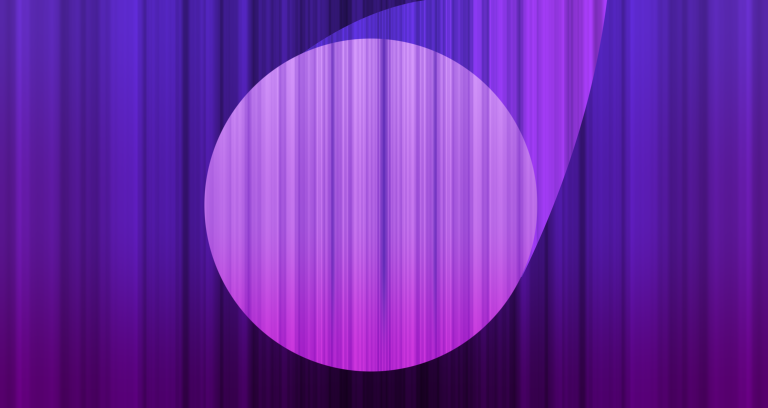
Give the GLSL for this background, as a Shadertoy shader.

```glsl
float hash(float n) {
    return fract(sin(n * 127.1) * 43758.5453);
}

// One-dimensional bands with softened borders
float bands(float x, float seed) {
    float cell = floor(x);
    float blend = smoothstep(0.25, 0.85, x - cell);
    return mix(hash(cell + seed), hash(cell + 1.0 + seed), blend);
}

// Several widths of band layered together, centred on zero
float pleats(float x, float seed) {
    float sum = 0.0;
    float weight = 0.5;
    for (int i = 0; i < 3; i++) {
        sum += weight * (bands(x, seed) - 0.5);
        x *= 1.9;
        seed += 17.0;
        weight *= 0.65;
    }
    return sum;
}

float groove(float x, float position, float width) {
    float d = (x - position) / width;
    return exp(-d * d);
}

// Coverage of the negative side of a signed distance
float cover(float d, float pixel) {
    return 1.0 - smoothstep(-pixel, pixel, d);
}

// Three-stop vertical gradient
vec3 ramp(vec3 low, vec3 middle, vec3 high, float y) {
    vec3 c = mix(low, middle, smoothstep(0.0, 0.5, y));
    return mix(c, high, smoothstep(0.45, 1.0, y));
}

// Flared beam bounded by two curves and a chord hidden by the disc
float beamDistance(vec2 p) {
    float fall = 1.0 - p.y;
    float rightEdge = p.x - (1.488 - 0.1285 * fall - 0.264 * fall * fall);
    float run = max(1.042 - p.x, 0.0);
    float leftEdge = p.y - (1.0 - 0.154 * run - 0.93 * run * run);
    leftEdge = p.x > 1.042 ? -1.0 : leftEdge;
    float chord = 0.72 - 0.563 * (p.x - 0.57) - p.y;
    return max(max(rightEdge, leftEdge), chord);
}

vec3 curtainColor(float y, float side, float fold) {
    vec3 c = ramp(vec3(0.27, 0.0, 0.38), vec3(0.28, 0.09, 0.59), vec3(0.29, 0.13, 0.67), y);
    vec3 rim = ramp(vec3(0.35, 0.0, 0.44), vec3(0.36, 0.09, 0.59), vec3(0.35, 0.16, 0.69), y);
    c = mix(c, rim, smoothstep(0.5, 0.94, side));
    // Deep shadow in the middle, strongest at the floor
    float shadow = 1.0 - smoothstep(0.12, 0.55, side);
    c *= 1.0 - shadow * mix(0.48, 0.28, smoothstep(0.0, 0.4, y));
    float depth = mix(1.15, 0.5, smoothstep(0.3, 0.9, side));
    return c * (1.0 + depth * fold);
}

vec3 beamColor(float x, float fold) {
    vec3 blue = vec3(0.32, 0.17, 0.76);
    vec3 violet = vec3(0.58, 0.21, 0.86);
    vec3 c = mix(blue, violet, smoothstep(1.0, 1.46, x + 0.25 * fold));
    return c * (1.0 + 0.5 * fold);
}

vec3 discColor(float y, float side, float fold) {
    vec3 c = ramp(vec3(0.73, 0.08, 0.82), vec3(0.70, 0.35, 0.89), vec3(0.76, 0.49, 0.94), y);
    vec3 light = c + vec3(0.10, 0.14, 0.06);
    vec3 dark = c * vec3(0.68, 0.50, 0.86);
    c = mix(dark, light, clamp(0.58 + 0.95 * fold, 0.0, 1.0));
    float lines = 0.85 * groove(side, 0.0, 0.008) + 0.55 * groove(side, 0.125, 0.005);
    return mix(c, vec3(0.34, 0.15, 0.70), lines * smoothstep(0.0, 0.35, y));
}

void mainImage(out vec4 fragColor, in vec2 fragCoord) {
    vec2 p = fragCoord / iResolution.y;
    float pixel = 0.75 / iResolution.y;
    float side = abs(p.x - 0.5 * iResolution.x / iResolution.y);

    // Mirrored folds, finer toward the middle
    float spread = log(1.0 + 3.0 * side);
    float wideFold = pleats(spread * 24.0, 3.0);
    float fineFold = pleats(spread * 36.0, 41.0);

    // Curtain, beam, then disc
    vec3 color = curtainColor(p.y, side, wideFold);
    color = mix(color, beamColor(p.x, fineFold), cover(beamDistance(p), pixel));
    float disc = length(p - vec2(0.909, 0.4975)) - 0.408;
    float discHeight = (p.y - 0.0895) / 0.816;
    color = mix(color, discColor(discHeight, side, fineFold), cover(disc, pixel));

    fragColor = vec4(clamp(color, 0.0, 1.0), 1.0);
}
```
